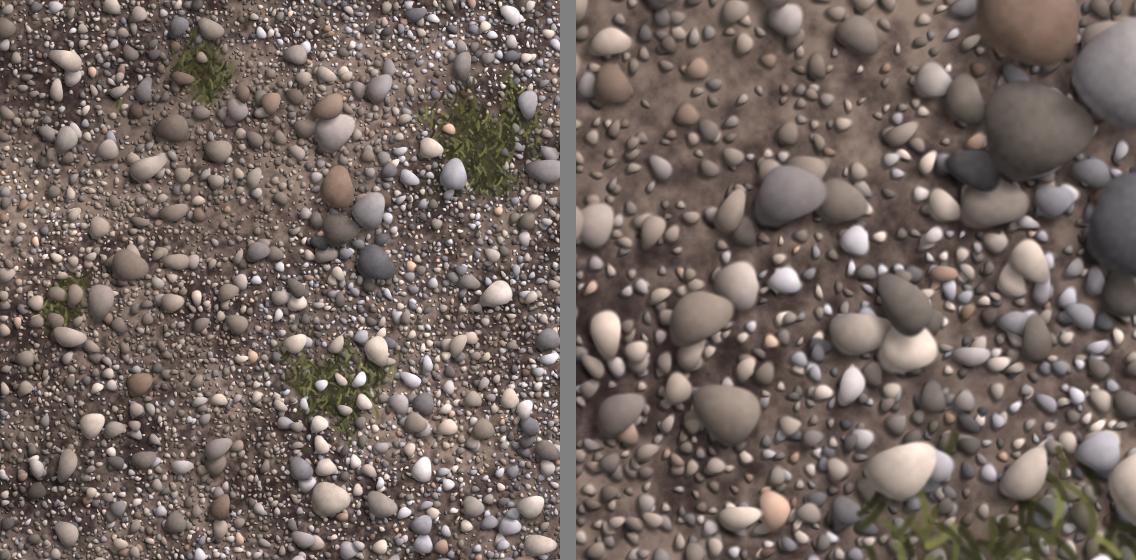
Left, the full canvas; right, a detail of the centre.
This texture is drawn by a WebGL 1 fragment shader. Its source:

```glsl
precision highp float;
// Sunlit gravel: rounded pebbles of many sizes on brown dirt, with tufts of grass.
uniform vec2 u_resolution;

const vec3 LIGHT = vec3(0.52, 0.54, 0.66);
const vec3 DIRT_DARK = vec3(0.18, 0.145, 0.14);
const vec3 DIRT_LIGHT = vec3(0.51, 0.44, 0.40);
const vec3 WARM_TINT = vec3(1.0, 0.91, 0.85);
const vec3 COOL_TINT = vec3(0.93, 0.90, 0.93);
const vec3 RUST_TINT = vec3(1.0, 0.82, 0.72);
const vec3 GRASS_DARK = vec3(0.16, 0.16, 0.10);
const vec3 GRASS_LIGHT = vec3(0.46, 0.46, 0.27);
const float SOFTNESS = 0.0028;

vec3 hash3(vec2 cell, float seed) {
  vec3 q = fract(cell.xyx * vec3(0.1031, 0.1030, 0.0973) + seed * 0.137);
  q += dot(q, q.yxz + 33.33);
  return fract((q.xxy + q.yzz) * q.zyx);
}

float noise(vec2 p) {
  vec2 i = floor(p);
  vec2 f = fract(p);
  f = f * f * (3.0 - 2.0 * f);
  float low = mix(hash3(i, 1.0).x, hash3(i + vec2(1.0, 0.0), 1.0).x, f.x);
  float high = mix(hash3(i + vec2(0.0, 1.0), 1.0).x, hash3(i + 1.0, 1.0).x, f.x);
  return mix(low, high, f.y);
}

float fbm(vec2 p) {
  float sum = 0.0;
  float amplitude = 0.5;
  for (int i = 0; i < 4; i++) {
    sum += amplitude * noise(p);
    p = p * 2.1 + 17.3;
    amplitude *= 0.5;
  }
  return sum / 0.9375;
}

mat2 rotation(float angle) {
  float c = cos(angle);
  float s = sin(angle);
  return mat2(c, -s, s, c);
}

// Distance from the centre of a lumpy ellipse; the rim lies at 1.
float lumpyRadius(vec2 q, float phase) {
  float a = atan(q.y, q.x + 0.00001);
  return length(q) * (1.0 + 0.07 * sin(2.0 * a + phase) + 0.10 * sin(3.0 * a + 2.0 * phase));
}

// One layer of shaded stones with cast shadows; sizes are radii in cells.
vec3 scatterStones(vec3 color, vec2 uv, float count, float density, vec2 sizes, float seed) {
  vec2 home = floor(uv * count);
  float blur = max(SOFTNESS, 1.0 / u_resolution.y) * count;
  float dust = 0.6 * smoothstep(0.42, 0.72, fbm(uv * 5.0 + 4.0));
  for (int j = -1; j <= 1; j++) {
    for (int i = -1; i <= 1; i++) {
      vec2 cell = home + vec2(float(i), float(j));
      vec3 place = hash3(cell, seed);
      vec3 form = hash3(cell, seed + 7.3);
      vec3 look = hash3(cell, seed + 3.7);
      float crowding = 0.55 + 0.9 * noise(cell / count * 5.0 + seed);
      if (place.z > density * crowding) continue;
      vec2 p = uv * count - cell - 0.5 - 0.6 * (place.xy - 0.5);
      float size = mix(sizes.x, sizes.y, pow(form.x, 1.6));
      if (length(p) > size * 2.0 + blur) continue;
      vec2 radii = size * vec2(1.0, mix(0.55, 0.95, form.z));
      mat2 turn = rotation(form.y * 6.283);
      float phase = look.z * 6.283;
      float shade = lumpyRadius(turn * (p + LIGHT.xy * size * 0.5) / radii, phase);
      color *= mix(0.5, 1.0, smoothstep(0.55, 1.35, shade));

      vec2 q = turn * p / radii;
      float d = lumpyRadius(q, phase);
      vec3 normal = normalize(vec3(q * turn, sqrt(max(0.0, 1.0 - d * d)) + 0.3));
      float lit = 0.42 + 0.7 * max(dot(normal, LIGHT), 0.0);
      vec3 tint = mix(WARM_TINT, COOL_TINT, smoothstep(0.4, 0.9, look.y + 0.4 * (uv.x - 0.5)));
      tint = mix(tint, RUST_TINT, step(look.y, 0.06));
      float tone = mix(0.40, 0.94, look.x);
      tone *= 0.86 + 0.28 * fbm(uv * 60.0 + look.xy * 9.0);
      vec3 stone = mix(tint * tone, DIRT_LIGHT, dust) * lit;
      float edge = min(blur / size * 0.65, 0.6);
      color = mix(color, stone, 1.0 - smoothstep(1.0 - edge, 1.0 + edge, d));
    }
  }
  return color;
}

// Ragged coverage of a few grass tufts of shrinking size.
float grassCover(vec2 uv) {
  float cover = 0.0;
  for (int i = 0; i < 4; i++) {
    float n = float(i);
    vec2 centre = fract(vec2(0.85, 0.74) + n * vec2(0.755, 0.57));
    float radius = 0.10 - 0.017 * n;
    float d = length(uv - centre) / radius + 1.2 * (noise(uv * 24.0) - 0.5);
    cover = max(cover, 1.0 - smoothstep(0.3, 1.15, d));
  }
  return cover;
}

vec3 scatterBlades(vec3 color, vec2 uv, float count, float seed) {
  vec2 home = floor(uv * count);
  for (int j = -1; j <= 1; j++) {
    for (int i = -1; i <= 1; i++) {
      vec2 cell = home + vec2(float(i), float(j));
      vec3 place = hash3(cell, seed);
      vec3 look = hash3(cell, seed + 5.1);
      if (place.z > grassCover((cell + 0.5) / count)) continue;
      vec2 p = rotation(0.6 + 2.2 * look.x) * (uv * count - cell - 0.2 - 0.6 * place.xy);
      float along = clamp(p.x, -0.6, 0.6);
      float d = length(p - vec2(along, 0.25 * along * along));
      float blade = 1.0 - smoothstep(0.03, 0.28, d);
      color = mix(color, mix(GRASS_DARK, GRASS_LIGHT, look.y * look.y), 0.85 * blade);
    }
  }
  return color;
}

void main() {
  vec2 uv = gl_FragCoord.xy / u_resolution.y;

  // Dirt and grit
  float soil = 0.55 * fbm(uv * 9.0) + 0.45 * fbm(uv * 80.0);
  vec3 color = mix(DIRT_DARK, DIRT_LIGHT, smoothstep(0.22, 0.74, soil));
  color = scatterStones(color, uv, 100.0, 0.55, vec2(0.26, 0.52), 1.0);
  color = scatterStones(color, uv, 66.0, 0.58, vec2(0.24, 0.52), 12.0);
  color = scatterStones(color, uv, 43.0, 0.48, vec2(0.22, 0.52), 23.0);

  // Grass grows between the small stones
  color = mix(color, GRASS_DARK, 0.6 * grassCover(uv));
  color = scatterBlades(color, uv, 62.0, 31.0);
  color = scatterBlades(color, uv, 78.0, 37.0);

  // Larger pebbles
  color = scatterStones(color, uv, 27.0, 0.36, vec2(0.28, 0.55), 44.0);
  color = scatterStones(color, uv, 14.0, 0.24, vec2(0.28, 0.5), 55.0);

  // Broad light changes and fine grain
  color *= 0.72 + 0.68 * fbm(uv * 3.5 + 8.0);
  color += 0.03 * (noise(uv * 260.0) - 0.5);
  gl_FragColor = vec4(color * 1.06, 1.0);
}
```
